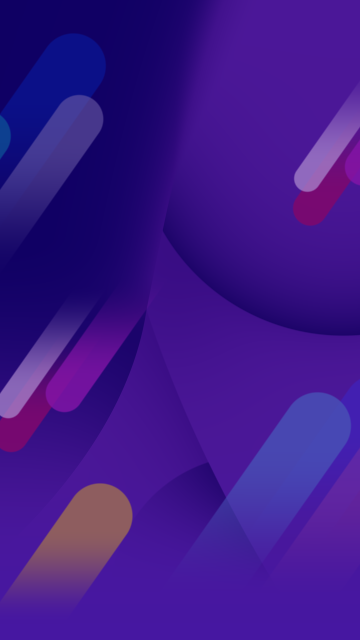
Give the GLSL for this background, as a Shadertoy shader.

```glsl
// Folded violet panels crossed by slanted, fading pills.
// Panels are curve and circle masks with soft shading on one side; each pill
// is a half-infinite capsule whose tint fades with height above or below its head.

const vec2 CANVAS = vec2(1.0, 1.7778);       // layout units: width is 1
const vec2 SLANT = vec2(0.575, 0.818);       // direction of every pill
const vec3 VIOLET = vec3(0.295, 0.092, 0.595);
const vec3 FLOOR_VIOLET = vec3(0.275, 0.09, 0.63);
const vec3 FOLD_VIOLET = vec3(0.215, 0.045, 0.51);
const vec3 NAVY = vec3(0.06, 0.0, 0.39);
const vec3 SHADE = vec3(0.11, 0.015, 0.41);
const vec3 WHITE_TINT = vec3(0.66, 0.52, 0.80);
const vec3 CRIMSON = vec3(0.49, 0.03, 0.43);
const vec3 MAGENTA = vec3(0.52, 0.08, 0.66);
const vec3 AMBER = vec3(0.57, 0.38, 0.36);
const vec2 DISC_CENTER = vec2(0.954, 1.424);
const float DISC_RADIUS = 0.579;
const vec2 HUMP_CENTER = vec2(0.70, 0.12);
const float HUMP_RADIUS = 0.393;
const vec2 CREASE = vec2(0.407, 0.917);      // point where the folds meet

// Antialiased coverage of the side where d is negative.
float cover(float d) {
    float px = 1.0 / iResolution.x;
    return 1.0 - smoothstep(-px, px, d);
}

// Right border of the left panel at height y.
float panelEdge(float y) {
    float t = y - CREASE.y;
    return CREASE.x + (t > 0.0 ? 0.2 * t + 0.07 * t * t * t
                               : 0.15 * t - 0.67 * t * t);
}

// Long fold running down and right from the crease.
float foldEdge(float y) {
    float u = max(CREASE.y - y, 0.0);
    return CREASE.x + 0.33 * u + 0.18 * u * u;
}

// The sign of reach sends the tail up or down; its size is the fade height.
void pill(inout vec3 col, vec2 p, vec2 head, float radius, float reach, vec4 tint) {
    vec2 axis = SLANT * sign(reach);
    vec2 q = p - head;
    float d = length(q - axis * max(dot(q, axis), 0.0)) - radius;
    float fade = 1.0 - smoothstep(0.12, 1.0, q.y / reach);
    col = mix(col, tint.rgb, tint.a * fade * cover(d));
}

// Group of three rising pills.
void trio(inout vec3 col, vec2 p, vec2 origin) {
    pill(col, p, origin + vec2(0.008, -0.083), 0.048, 0.30, vec4(CRIMSON, 0.9));
    pill(col, p, origin, 0.037, 0.33, vec4(WHITE_TINT, 0.75));
    pill(col, p, origin + vec2(0.156, 0.032), 0.052, 0.33, vec4(MAGENTA, 0.8));
}

vec3 panels(vec2 p) {
    // Ground, darker towards the crease
    vec3 col = mix(FLOOR_VIOLET, VIOLET, smoothstep(0.0, 0.6, p.y));
    float nearCrease = length((p - vec2(0.47, 1.08)) * vec2(1.0, 0.8));
    col = mix(col, FOLD_VIOLET, 0.85 * exp(-nearCrease * nearCrease / 0.07));

    // Disc, shaded inside its lower rim
    float rim = length(p - DISC_CENTER) - DISC_RADIUS;
    float depth = max(-rim, 0.0);
    float low = 1.0 - smoothstep(1.15, 1.7, p.y);
    vec3 disc = mix(VIOLET, SHADE, low * exp(-depth / 0.15));
    col = mix(col, disc, cover(rim));
    col = mix(col, FOLD_VIOLET, 0.45 * exp(-max(rim, 0.0) / 0.06) * cover(-rim));

    // Sliver left of the long fold
    float fold = p.x - foldEdge(p.y);
    float below = cover(p.y - CREASE.y);
    float sliver = cover(fold) * below;
    float foldShade = exp(-max(-fold, 0.0) / 0.12) * smoothstep(0.15, 0.5, p.y);
    col = mix(col, FOLD_VIOLET, 0.75 * sliver * foldShade);

    // Dark hump tucked under the fold
    float hump = cover(length(p - HUMP_CENTER) - HUMP_RADIUS);
    float humpShade = exp(-max(-fold, 0.0) / 0.2) * smoothstep(0.12, 0.48, p.y);
    col = mix(col, SHADE, 0.72 * sliver * hump * humpShade);

    // Left panel: navy core, violet near its border and towards the floor
    float edge = p.x - panelEdge(p.y);
    float inset = max(-edge, 0.0);
    float upper = smoothstep(0.82, 1.02, p.y);
    vec3 panel = mix(NAVY, FOLD_VIOLET, upper * exp(-inset / 0.085));
    panel = mix(panel, col, 1.0 - smoothstep(0.22, 1.12, p.y));
    float lowerShade = (1.0 - upper) * smoothstep(0.4, 0.9, p.y);
    panel = mix(panel, SHADE, 0.55 * lowerShade * exp(-inset / 0.09));
    float blur = 0.002 + 0.1 * smoothstep(1.2, 1.78, p.y);
    return mix(col, panel, 1.0 - smoothstep(-blur, blur, edge));
}

void mainImage(out vec4 fragColor, in vec2 fragCoord) {
    vec2 p = fragCoord / iResolution.xy * CANVAS;
    vec3 col = panels(p);

    // Upper left pills
    pill(col, p, vec2(0.204, 1.595), 0.090, -0.50, vec4(0.04, 0.07, 0.55, 0.9));
    pill(col, p, vec2(-0.042, 1.40), 0.072, -0.30, vec4(0.05, 0.30, 0.58, 0.8));
    pill(col, p, vec2(0.220, 1.447), 0.067, -0.46, vec4(0.42, 0.36, 0.65, 0.6));

    // Rising groups
    trio(col, p, vec2(0.854, 1.282));
    trio(col, p, vec2(0.023, 0.653));

    // Lower pills
    pill(col, p, vec2(0.278, 0.345), 0.090, -0.30, vec4(AMBER, 0.95));
    pill(col, p, vec2(1.046, 0.644), 0.093, -0.40, vec4(0.25, 0.13, 0.72, 0.8));
    pill(col, p, vec2(0.882, 0.595), 0.093, -0.48, vec4(0.28, 0.31, 0.71, 0.85));
    pill(col, p, vec2(1.076, 0.481), 0.093, -0.38, vec4(0.50, 0.20, 0.62, 0.45));

    fragColor = vec4(col, 1.0);
}
```
